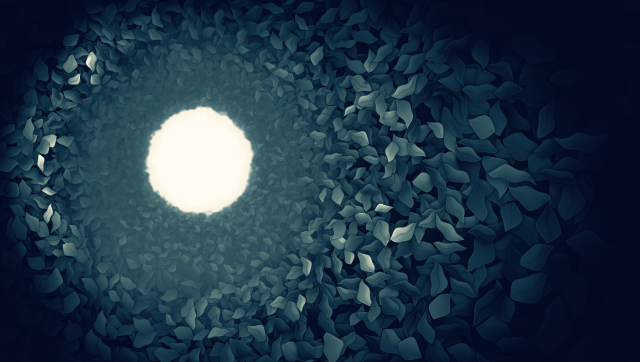
Write a Shadertoy shader that draws this background.

```glsl
// A misty tunnel lined with curled petals, opening onto a pale glowing disc.

const float TAU = 6.2831853;
const vec2 SUN_CENTER = vec2(0.551, 0.555);   // in canvas heights
const float SUN_RADIUS = 0.146;
const vec2 RING_CENTER = vec2(0.525, 0.525);
const float RIM_RADIUS = 0.415;
const float RIM_WIDTH = 0.065;
const vec2 LIGHT_CENTER = vec2(0.72, 0.49);
const float PETALS_AROUND = 64.0;
const int LAYERS = 4;
const float FOG_TONE = 0.46;

const vec3 NIGHT = vec3(0.008, 0.040, 0.130);
const vec3 DEEP = vec3(0.06, 0.19, 0.27);
const vec3 TEAL = vec3(0.18, 0.32, 0.36);
const vec3 MIST = vec3(0.35, 0.47, 0.47);
const vec3 PALE = vec3(0.63, 0.69, 0.63);
const vec3 CREAM = vec3(0.98, 0.95, 0.87);
const vec3 SUN_WHITE = vec3(1.0, 0.985, 0.95);

vec3 hash3(vec2 cell) {
    vec3 v = fract(vec3(cell.xyx) * vec3(0.1031, 0.1030, 0.0973));
    v += dot(v, v.yxz + 33.33);
    return fract((v.xxy + v.yzz) * v.zyx);
}

float noise(vec2 p) {
    vec2 i = floor(p), f = fract(p);
    f = f * f * (3.0 - 2.0 * f);
    float low = mix(hash3(i).x, hash3(i + vec2(1, 0)).x, f.x);
    float high = mix(hash3(i + vec2(0, 1)).x, hash3(i + vec2(1, 1)).x, f.x);
    return mix(low, high, f.y);
}

// Tone 0..1 to colour, from night blue to cream
vec3 toneColor(float t) {
    vec3 c = mix(NIGHT, DEEP, smoothstep(0.0, 0.25, t));
    c = mix(c, TEAL, smoothstep(0.22, 0.48, t));
    c = mix(c, MIST, smoothstep(0.45, 0.70, t));
    c = mix(c, PALE, smoothstep(0.68, 0.88, t));
    return mix(c, CREAM, smoothstep(0.86, 1.1, t));
}

// Paints one curled petal and its shadow over the tone below
float paintPetal(float below, vec2 q, vec3 form, vec3 look, float depth, float pixel) {
    float angle = form.x * TAU;
    float c = cos(angle), s = sin(angle);
    q = mat2(c, -s, s, c) * q;
    q.x += (look.x - 0.5) * 0.9 * q.y * q.y + 0.05 * sin(q.y * 8.0 + look.y * TAU);

    float halfLength = mix(0.48, 0.82, form.z);
    float halfWidth = mix(0.20, 0.42, look.z);
    float along = clamp(q.y / halfLength, -1.2, 1.2);
    float across = clamp(q.x / halfWidth, -1.0, 1.0);
    float outline = halfWidth * (1.0 - along * along) * (1.0 + 0.4 * along);
    float d = max(abs(q.x) - outline, abs(q.y) - halfLength);

    float shade = mix(0.25, 0.78, look.y) + 0.22 * across * c + 0.16 * along * s;
    shade -= 0.13 * (1.0 - smoothstep(0.0, 0.3, abs(across))) * look.x;
    shade += 0.14 * smoothstep(-0.07, 0.0, d);
    float shadow = 0.55 * exp(-9.0 * max(d, 0.0));
    return mix(below * (1.0 - shadow), shade * depth, 1.0 - smoothstep(-pixel, pixel, d));
}

// Petals on a log-polar grid, so they grow toward the viewer
float petalTone(vec2 rel, float r) {
    float perUnit = PETALS_AROUND / TAU;
    vec2 grid = vec2(atan(rel.y, rel.x), log(r)) * perUnit;
    float pixel = perUnit / (r * iResolution.y);
    float tone = 0.08;
    for (int k = 0; k < LAYERS; k++) {
        float layer = float(k);
        vec2 u = grid + layer * vec2(0.37, 0.61);
        float depth = mix(0.6, 1.08, layer / float(LAYERS - 1));
        for (int j = -1; j <= 1; j++)
        for (int i = -1; i <= 1; i++) {
            vec2 cell = floor(u) + vec2(i, j);
            vec2 id = vec2(mod(cell.x, PETALS_AROUND), cell.y + 90.0) + layer * 131.0;
            vec3 form = hash3(id), look = hash3(id + 47.0);
            if (fract(form.y * 7.0 + look.z) < 0.15 * layer) continue;
            vec2 center = cell + 0.5 + (vec2(form.y, look.x) - 0.5) * 0.6;
            tone = paintPetal(tone, u - center, form, look, depth, pixel);
        }
    }
    return clamp(tone, 0.0, 1.0);
}

void mainImage(out vec4 fragColor, in vec2 fragCoord) {
    vec2 p = fragCoord / iResolution.y;
    vec2 rel = p - SUN_CENTER;
    float r = max(length(rel), 0.01);
    vec2 ring = p - RING_CENTER;
    float ringR = length(ring);

    // Broad light, fading furthest to the right
    vec2 q = p - LIGHT_CENTER;
    q /= vec2(q.x < 0.0 ? 0.76 : 0.98, q.y < 0.0 ? 0.70 : 0.60);
    float light = 1.0 - smoothstep(0.35, 1.06, length(q));

    // Bright arc on the left lip of the tunnel
    float facing = smoothstep(0.25, 0.95, dot(ring / max(ringR, 0.01), vec2(-0.94, 0.34)));
    float band = (ringR - RIM_RADIUS) / RIM_WIDTH;
    float rim = facing * exp(-band * band);

    float petals = petalTone(rel, r);
    float tone = petals * (0.04 + 0.98 * light + 0.95 * rim);

    // Mist flattens the far walls
    float fog = 1.0 - smoothstep(0.25, mix(0.50, 0.40, facing), ringR);
    float fogTone = FOG_TONE + 0.10 * exp(-5.0 * max(r - SUN_RADIUS, 0.0)) - 0.16 * rel.y - 0.05 * facing;
    tone = mix(tone, fogTone + 0.16 * (petals - 0.45), fog * 0.92);
    vec3 color = toneColor(tone);

    // Glowing disc with a ragged edge
    float ragged = 0.010 * (noise(p * 45.0) - 0.5) + 0.007 * (noise(p * 110.0) - 0.5);
    float d = r - SUN_RADIUS + ragged;
    color += CREAM * 0.20 * exp(-max(d, 0.0) / 0.014);
    vec3 sun = mix(CREAM, SUN_WHITE, smoothstep(0.0, 0.035, -d));
    color = mix(color, sun, 1.0 - smoothstep(-0.006, 0.005, d));
    fragColor = vec4(clamp(color, 0.0, 1.0), 1.0);
}
```
